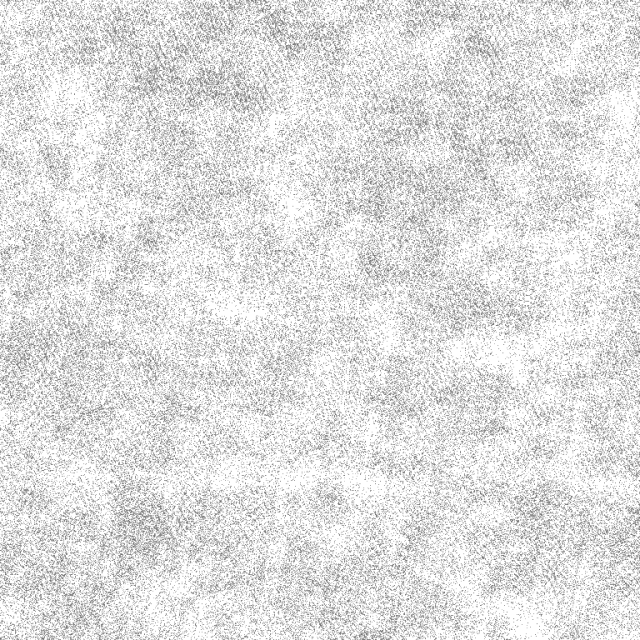
This texture is drawn by a Shadertoy shader. Its source:

```glsl
// Fine grey specks scattered over white, like grainy stippled paper.
// Each cell of a fine grid may hold one speck; layered noise sets how likely,
// and every speck is box-filtered over the pixel footprint.

float hash(vec2 p) {
    return fract(sin(dot(p, vec2(12.9898, 78.233))) * 43758.5453);
}

float noise(vec2 p) {
    vec2 cell = floor(p);
    vec2 f = fract(p);
    f = f * f * (3.0 - 2.0 * f);
    float low = mix(hash(cell), hash(cell + vec2(1.0, 0.0)), f.x);
    float high = mix(hash(cell + vec2(0.0, 1.0)), hash(cell + vec2(1.0, 1.0)), f.x);
    return mix(low, high, f.y);
}

// Chance that a speck sits at this point of the canvas
float speckDensity(vec2 uv) {
    // Broad clouds down to small clumps, slightly stretched sideways
    float clumps = 0.20 * (noise(uv * vec2(5.0, 7.0) + 3.7) - 0.5)
                 + 0.22 * (noise(uv * vec2(13.0, 17.0) + 41.3) - 0.5)
                 + 0.26 * (noise(uv * vec2(31.0, 37.0) + 87.9) - 0.5)
                 + 0.22 * (noise(uv * vec2(70.0, 82.0) + 19.1) - 0.5);

    // Thin pale veins that come and go between the clumps
    float veinLine = abs(noise(uv * vec2(20.0, 26.0) + 63.2) - 0.5);
    float vein = (1.0 - smoothstep(0.0, 0.08, veinLine))
               * smoothstep(0.4, 0.7, noise(uv * 8.0 + 11.6));

    // Broken pale band across the lower part
    float bandOffset = uv.y - 0.245 - 0.04 * (noise(vec2(uv.x * 6.0, 5.3)) - 0.5);
    float band = exp(-pow(bandOffset / 0.018, 2.0))
               * smoothstep(0.3, 0.8, noise(uv * vec2(9.0, 24.0) + 29.4));

    return clamp((0.315 + clumps) * (1.0 - 0.4 * vein) * (1.0 - 0.6 * band), 0.03, 0.7);
}

void mainImage(out vec4 fragColor, in vec2 fragCoord) {
    float cellsAcross = 768.0;
    float cellsPerPixel = cellsAcross / iResolution.y;
    vec2 center = fragCoord * cellsPerPixel;
    vec2 pixelMin = center - 0.5 * cellsPerPixel;
    vec2 pixelMax = center + 0.5 * cellsPerPixel;
    vec2 firstCell = floor(pixelMin + 0.001);

    // Sum the ink of every cell under the pixel, weighted by overlap
    float ink = 0.0;
    for (int y = 0; y < 3; y++) {
        for (int x = 0; x < 3; x++) {
            vec2 cell = firstCell + vec2(x, y);
            vec2 overlap = max(min(pixelMax, cell + 1.0) - max(pixelMin, cell), 0.0);
            float present = step(hash(cell + 0.37), speckDensity((cell + 0.5) / cellsAcross));
            float darkness = mix(0.24, 0.60, hash(cell + 151.7));
            ink += present * darkness * overlap.x * overlap.y;
        }
    }
    ink /= cellsPerPixel * cellsPerPixel;

    fragColor = vec4(vec3(1.0 - ink), 1.0);
}
```
